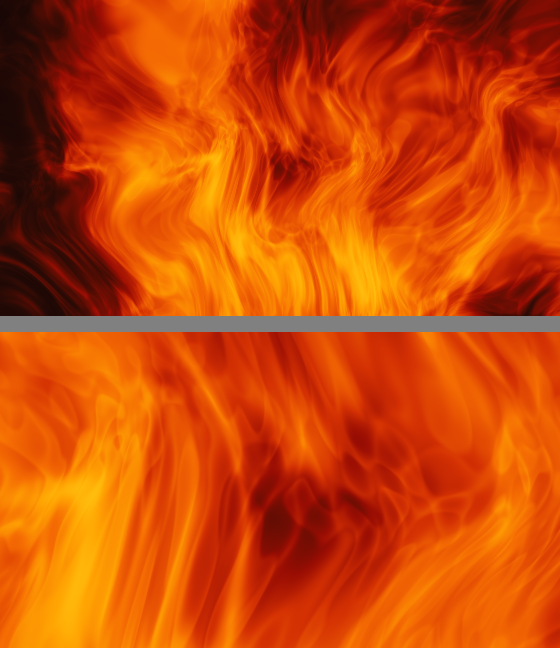
Top: the whole. Bottom: its middle third, enlarged.
This texture is drawn by a WebGL 2 fragment shader. Its source:

```glsl
#version 300 es
precision highp float;
// Close-up of roaring flames: fanned tongues and thin strands over dark red smoke.

uniform vec2 u_resolution;
out vec4 fragColor;

vec2 hash2(vec2 cell) {
  vec2 k = vec2(dot(cell, vec2(127.1, 311.7)), dot(cell, vec2(269.5, 183.3)));
  return fract(sin(k) * 43758.5453) * 2.0 - 1.0;
}

// Gradient noise, roughly -0.6 to 0.6
float noise(vec2 p) {
  vec2 i = floor(p), f = fract(p);
  vec2 u = f * f * f * (f * (f * 6.0 - 15.0) + 10.0);
  float a = dot(hash2(i), f);
  float b = dot(hash2(i + vec2(1, 0)), f - vec2(1, 0));
  float c = dot(hash2(i + vec2(0, 1)), f - vec2(0, 1));
  float d = dot(hash2(i + vec2(1, 1)), f - vec2(1, 1));
  return mix(mix(a, b, u.x), mix(c, d, u.x), u.y);
}

float fbm(vec2 p) {
  float sum = 0.0, amp = 1.0;
  for (int i = 0; i < 5; i++) {
    sum += amp * noise(p);
    p = mat2(1.6, 1.2, -1.2, 1.6) * p + 7.3;
    amp *= 0.55;
  }
  return sum;
}

vec2 noise2(vec2 p) {
  return vec2(noise(p), noise(p + 17.4));
}

mat2 rotation(float a) {
  return mat2(cos(a), sin(a), -sin(a), cos(a));
}

float blob(vec2 p, vec2 center, vec2 radius) {
  vec2 d = (p - center) / radius;
  return exp(-dot(d, d));
}

// Broad layout of hot and cool regions
float heatLayout(vec2 p) {
  float heat = 0.16;
  heat -= 2.3 * (1.0 - smoothstep(0.0, 0.55, p.x));
  heat -= 1.2 * smoothstep(0.6, 0.95, p.y) * smoothstep(0.65, 0.85, p.x);
  float column = (p.x - 0.63 + 0.15 * p.y) / 0.13;
  heat += 1.0 * exp(-column * column);
  heat += 0.9 * blob(p, vec2(1.1, 0.1), vec2(0.5, 0.28));
  float flare = (p.y - 0.12 - 0.28 * (p.x - 1.0)) / 0.09;
  heat += 0.9 * exp(-flare * flare) * smoothstep(0.9, 1.2, p.x);
  heat += 1.1 * blob(p, vec2(0.3, 0.5), vec2(0.15, 0.1));
  heat -= 2.2 * blob(p, vec2(1.68, 0.07), vec2(0.14, 0.11));
  heat -= 0.7 * blob(p, vec2(0.88, 0.47), vec2(0.08, 0.07));
  return heat;
}

// Sheet of flame: crisp on one side, fading on the other
float sheet(float n) {
  float f = fract(n);
  return smoothstep(0.0, 0.2, f) * (1.0 - f) * (1.0 - f);
}

float ramp(float h, float a, float b) {
  return clamp((h - a) / (b - a), 0.0, 1.0);
}

vec3 fireColor(float h) {
  vec3 c = mix(vec3(0.07, 0.02, 0.02), vec3(0.15, 0.04, 0.02), ramp(h, 0.0, 0.05));
  c = mix(c, vec3(0.37, 0.05, 0.01), ramp(h, 0.05, 0.15));
  c = mix(c, vec3(0.60, 0.05, 0.01), ramp(h, 0.15, 0.31));
  c = mix(c, vec3(0.83, 0.19, 0.01), ramp(h, 0.31, 0.56));
  c = mix(c, vec3(0.96, 0.42, 0.01), ramp(h, 0.56, 0.82));
  c = mix(c, vec3(1.00, 0.64, 0.01), ramp(h, 0.82, 0.95));
  return mix(c, vec3(1.00, 0.76, 0.06), ramp(h, 0.95, 1.0));
}

void main() {
  vec2 p = gl_FragCoord.xy / u_resolution.y;
  p.x *= 1.7778 * u_resolution.y / u_resolution.x;

  // Turbulent bending, with tighter curls
  vec2 w = p + 0.24 * noise2(p * 2.3 + 3.0);
  w += 0.1 * noise2(w * 5.0);

  // Flow coordinates fanning out from below: x across, y along the flames
  vec2 d = w - vec2(0.95, -0.5);
  vec2 flow = vec2(atan(d.x, d.y) * 1.3, length(d) * 0.5);
  flow += 0.08 * noise2(flow * vec2(4.0, 6.0) + 5.0);

  float heat = heatLayout(w) + 1.1 * fbm(flow * vec2(3.0, 3.6) + 11.0);

  // Crossing layers of sheets and strands, finer and fainter each time
  float scale = 3.5, amp = 0.95;
  for (int i = 0; i < 5; i++) {
    float k = float(i);
    vec2 q = rotation(0.35 * sin(k * 2.4)) * flow * scale + 9.7 * k;
    float presence = smoothstep(-0.1, 0.4, noise(p * 3.2 + 6.0 * k));
    float tongue = sheet(noise(q) * 1.8 + 0.4 * noise(p * 2.0 + q.yx * 0.3)) - 0.28;
    heat += amp * (0.6 + 0.8 * presence) * tongue;
    float n = noise(q * 0.8 + 41.0);
    float thin = 0.0015 * (1.0 + k);
    heat += 1.2 * amp * presence * (thin / (n * n + thin) - 0.1);
    scale *= 1.65;
    amp *= 0.77;
  }

  float level = 1.0 / (1.0 + exp(-1.5 * heat));
  fragColor = vec4(fireColor(level), 1.0);
}
```
